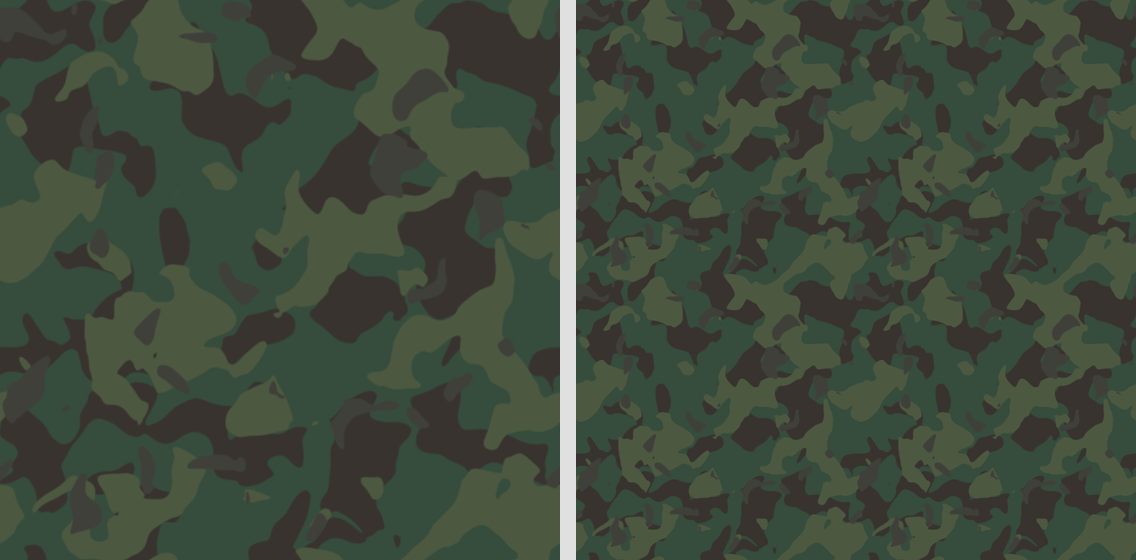
Left, the tile; right, the same tile 2 across and 2 down.
Write a Shadertoy shader that draws this pattern.

```glsl
// Seamless woodland camouflage: brown, olive and grey patches over a green ground.
// Each layer is a warped three-octave gradient noise cut at a level that sets its share;
// every noise lattice wraps on a whole number of cells, so the canvas tiles.

const vec3 GREEN = vec3(0.21, 0.30, 0.24);
const vec3 BROWN = vec3(0.22, 0.20, 0.18);
const vec3 OLIVE = vec3(0.30, 0.35, 0.25);
const vec3 GREY  = vec3(0.25, 0.25, 0.23);

// Cells across the canvas: x = main shapes, y = lobes and spots, z = scalloped rims
const vec3 BROWN_CELLS = vec3(7.0, 13.0, 27.0);
const vec3 OLIVE_CELLS = vec3(6.0, 13.0, 27.0);
const vec3 GREY_CELLS  = vec3(9.0, 17.0, 31.0);

// Noise level above which a layer is painted (higher = smaller share)
const float BROWN_LEVEL = 0.078;
const float OLIVE_LEVEL = 0.137;
const float GREY_LEVEL  = 0.400;

const float LOBE_AMOUNT = 0.58;   // strength of the second octave
const float RIM_AMOUNT  = 0.12;   // strength of the third octave
const float WARP_CELLS  = 11.0;   // cells of the edge-bending noise
const float WARP_AMOUNT = 0.055;  // bending, in canvas widths
const float EDGE_WIDTH  = 0.0024; // half-width of the soft edge, in canvas heights
const float MIN_EDGE    = 0.7;    // least half-width, in pixels
const float TAU = 6.28319;

// Random unit gradient of a lattice point, wrapped on the period
vec2 latticeGradient(vec2 cell, float period, uint seed) {
    uvec2 wrapped = uvec2(mod(cell + 0.5, period));
    uvec3 v = uvec3(wrapped, seed) * 1664525u + 1013904223u;
    v.x += v.y * v.z;
    v.y += v.z * v.x;
    v.z += v.x * v.y;
    v ^= v >> 16u;
    v.x += v.y * v.z;
    float angle = TAU * float(v.x & 65535u) / 65536.0;
    return vec2(cos(angle), sin(angle));
}

// Periodic gradient noise with a quintic fade
float gradientNoise(vec2 uv, float period, uint seed) {
    vec2 p = uv * period;
    vec2 cell = floor(p);
    vec2 f = p - cell;
    vec2 fade = f * f * f * (f * (f * 6.0 - 15.0) + 10.0);
    vec2 e = vec2(1.0, 0.0);
    float a = dot(latticeGradient(cell, period, seed), f);
    float b = dot(latticeGradient(cell + e.xy, period, seed), f - e.xy);
    float c = dot(latticeGradient(cell + e.yx, period, seed), f - e.yx);
    float d = dot(latticeGradient(cell + e.xx, period, seed), f - e.xx);
    return mix(mix(a, b, fade.x), mix(c, d, fade.x), fade.y);
}

// Smooth-edged coverage of one camouflage layer
float patchMask(vec2 uv, vec3 cells, float level, uint seed) {
    vec2 bend = vec2(gradientNoise(uv, WARP_CELLS, seed + 1u),
                     gradientNoise(uv, WARP_CELLS, seed + 2u));
    vec2 p = uv + WARP_AMOUNT * bend;
    float field = gradientNoise(p, cells.x, seed + 3u)
                + LOBE_AMOUNT * gradientNoise(p, cells.y, seed + 4u)
                + RIM_AMOUNT * gradientNoise(p, cells.z, seed + 5u);
    float slope = max(length(vec2(dFdx(field), dFdy(field))), 0.0001);
    float softness = slope * max(MIN_EDGE, EDGE_WIDTH * iResolution.y);
    return smoothstep(-softness, softness, field - level);
}

void mainImage(out vec4 fragColor, in vec2 fragCoord) {
    vec2 uv = fragCoord / iResolution.xy;

    // Paint the layers from the ground up
    vec3 color = GREEN;
    color = mix(color, BROWN, patchMask(uv, BROWN_CELLS, BROWN_LEVEL, 10u));
    color = mix(color, OLIVE, patchMask(uv, OLIVE_CELLS, OLIVE_LEVEL, 20u));
    color = mix(color, GREY, patchMask(uv, GREY_CELLS, GREY_LEVEL, 30u));

    fragColor = vec4(color, 1.0);
}
```
